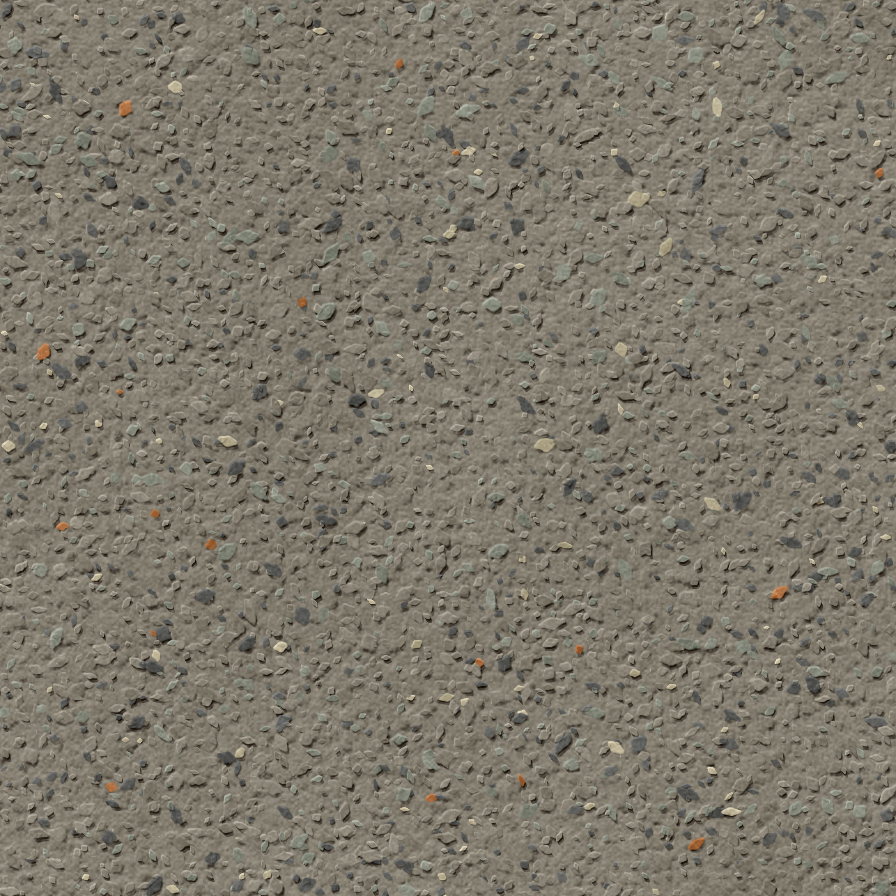
Give the GLSL for this texture, as a Shadertoy shader.

```glsl
// Rough grey-brown concrete: gritty cement with small angular stones, lit from above.
const vec3 CEMENT = vec3(0.515, 0.490, 0.437);
const vec3 SLATE = vec3(0.345, 0.345, 0.335);
const vec3 GREEN_GREY = vec3(0.505, 0.520, 0.465);
const vec3 CREAM = vec3(0.700, 0.660, 0.550);
const vec3 RUST = vec3(0.640, 0.400, 0.220);
const vec3 SHADOW_TINT = vec3(0.220, 0.226, 0.208);

const vec2 LIGHT_DIR = vec2(-0.45, 0.89);
const float RELIEF_STEP = 0.0018;   // reach of the slope shading
const float SHADOW_STEP = 0.0050;   // reach of the cast shadows
const float RELIEF_GAIN = 0.48;
const float FINE_STONES = 66.0;     // cells across the canvas
const float COARSE_STONES = 37.0;
const float STONE_CHANCE = 0.72;

float hash(vec2 p) {
    return fract(sin(dot(p, vec2(127.1, 311.7))) * 43758.5453);
}

float noise(vec2 p) {
    vec2 i = floor(p), f = fract(p);
    f = f * f * (3.0 - 2.0 * f);
    return mix(mix(hash(i), hash(i + vec2(1, 0)), f.x),
               mix(hash(i + vec2(0, 1)), hash(i + vec2(1, 1)), f.x), f.y);
}

vec3 stoneColour(float pick, float tone) {
    vec3 colour = CEMENT;
    if (pick < 0.13) colour = SLATE;
    else if (pick < 0.27) colour = GREEN_GREY;
    else if (pick > 0.996) colour = RUST;
    else if (pick > 0.962) colour = CREAM;
    return colour + (tone - 0.5) * 0.10;
}

// Lays one layer of scattered stones over the height and colour.
void addStones(vec2 p, float cells, float seed, inout float height, inout vec3 colour) {
    vec2 g = p * cells, home = floor(g);
    float wobble = 0.45 * (noise(g * 3.1 + seed) - 0.5);
    for (int y = -1; y <= 1; y++)
    for (int x = -1; x <= 1; x++) {
        vec2 cell = home + vec2(x, y);
        vec2 key = cell + seed;
        if (hash(key) > STONE_CHANCE) continue;

        // Turned, stretched position inside the stone
        vec2 centre = cell + 0.15 + 0.7 * vec2(hash(key + 3.7), hash(key + 8.3));
        float angle = (hash(key + 14.9) - 0.5) * 2.7;
        float radius = mix(0.21, 0.42, hash(key + 21.1));
        float stretch = mix(1.0, 1.5, hash(key + 27.7));
        float c = cos(angle), s = sin(angle);
        vec2 q = mat2(c, -s, s, c) * (g - centre);
        q *= vec2(1.0 / stretch, stretch) / radius;

        // Angular outline and a tilted, flattened top
        float d = max(length(q), abs(q.x) * 0.78 + abs(q.y) * 0.88) + wobble;
        float body = 1.0 - smoothstep(0.68, 1.05, d);
        float face = 1.0 - smoothstep(0.80, 1.02, d);
        float tilt = 0.14 * (hash(key + 33.3) - 0.5) * (q.x + q.y);
        float top = 0.42 + 0.28 * hash(key + 39.1) + tilt;
        height = mix(height, top + 0.45 * height, body);
        colour = mix(colour, stoneColour(hash(key + 45.7), hash(key + 51.9)), face);
    }
}

float surface(vec2 p, out vec3 colour) {
    vec2 warped = p + 0.004 * vec2(noise(p * 90.0), noise(p * 90.0 + 31.0));
    float height = 0.50 * noise(warped * 75.0)
                 + 0.32 * noise(warped * 150.0 + 17.0)
                 + 0.20 * noise(p * 300.0 + 53.0);
    colour = CEMENT;
    addStones(p, FINE_STONES, 11.0, height, colour);
    addStones(p, COARSE_STONES, 97.0, height, colour);
    return height;
}

void mainImage(out vec4 fragColor, in vec2 fragCoord) {
    vec2 p = fragCoord / iResolution.y;
    vec3 colour, unused;
    float height = surface(p, colour);
    float near = surface(p + LIGHT_DIR * RELIEF_STEP, unused);
    float far = surface(p + LIGHT_DIR * SHADOW_STEP, unused);

    // Slope shading and shadows under raised edges
    float relief = clamp(height - near, -0.35, 0.28);
    float shadow = smoothstep(0.08, 0.55, far - height);
    colour += RELIEF_GAIN * relief;
    colour -= SHADOW_TINT * shadow;

    // Sandy grain, bright mineral specks and faint broad patches
    colour += 0.09 * (noise(p * 390.0 + 7.0) - 0.5);
    float speck = smoothstep(0.90, 0.99, noise(p * 270.0 + 71.0));
    colour += 0.16 * speck * noise(p * 40.0 + 5.0);
    colour += 0.03 * (noise(p * 6.0 + 2.0) - 0.5);

    fragColor = vec4(clamp(colour, 0.0, 1.0), 1.0);
}
```
